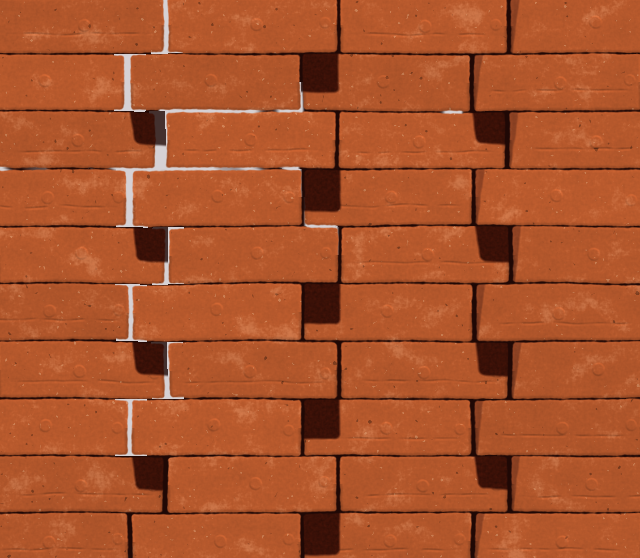
This texture is drawn by a Shadertoy shader. Its source:

```glsl
// Stacked terracotta bricks in running bond, alternate columns set back in shadow, daylight in the gaps.

vec2 hash2(vec2 p) {
    p = vec2(dot(p, vec2(127.1, 311.7)), dot(p, vec2(269.5, 183.3)));
    return fract(sin(p) * 43758.55);
}

// Gradient noise, roughly -0.7 to 0.7
float noise(vec2 p) {
    vec2 i = floor(p), f = p - i;
    vec2 u = f * f * f * (f * (f * 6.0 - 15.0) + 10.0);
    vec2 x = vec2(1, 0), y = vec2(0, 1);
    float a = dot(hash2(i) * 2.0 - 1.0, f);
    float b = dot(hash2(i + x) * 2.0 - 1.0, f - x);
    float c = dot(hash2(i + y) * 2.0 - 1.0, f - y);
    float d = dot(hash2(i + x + y) * 2.0 - 1.0, f - x - y);
    return mix(mix(a, b, u.x), mix(c, d, u.x), u.y);
}

// Rounded corner shared by brick outlines and overhang shadows
float corner(vec2 e, float r) {
    e += r;
    return length(max(e, 0.0)) + min(max(e.x, e.y), 0.0) - r;
}

// Falls from 1 at zero to 0 at the given width
float fade(float width, float x) {
    return 1.0 - smoothstep(0.0, width, abs(x));
}

// Raised ring pressed into the clay, lit from above
float ring(vec2 q, float radius) {
    return fade(0.0028, length(q) - radius) * dot(q, vec2(0.35, -0.9)) / radius;
}

float inside(float a, float b, float x) {
    return smoothstep(a - 0.003, a + 0.003, x) * (1.0 - smoothstep(b - 0.003, b + 0.003, x));
}

// Light seen through the loose joints at the upper left
float daylight(vec2 p, float row, float column, float edgeX) {
    float upright = step(column, 1.5) * step(abs(p.x - edgeX), 0.025) * step(row, 7.5);
    float joint = floor((p.y - 0.0846) / 0.0896 + 0.5);
    float first = inside(0.25, 0.475, p.x) + inside(0.66, 0.725, p.x);
    float second = inside(-0.1, 0.075, p.x) + inside(0.14, 0.47, p.x);
    float level = joint == 1.0 ? first : joint == 2.0 ? second : 0.0;
    float third = joint == 3.0 ? inside(0.475, 0.525, p.x) : 0.0;
    level *= smoothstep(-0.3, 0.0, noise(p * vec2(22, 3)));
    return clamp(max(upright, level + third), 0.0, 1.0);
}

void mainImage(out vec4 fragColor, in vec2 fragCoord) {
    // Width-based units, y running down
    float aa = 1.0 / iResolution.x;
    vec2 p = vec2(fragCoord.x, iResolution.y - fragCoord.y) * aa;

    // Uneven courses and shifted ends
    vec2 w = p;
    w.y += 0.004 * noise(p * vec2(6, 4) + 3.0) + 0.001 * noise(p * vec2(45, 8));
    float row = floor((w.y - 0.0846) / 0.0896) + 1.0;
    float odd = mod(row, 2.0);
    w.x += 0.006 * (hash2(vec2(row, 4)).x - 0.5) + 0.003 * noise(vec2(p.x * 3.0, p.y * 12.0));
    float edgeX = mix(0.2597, 0.2044, odd);
    float column = floor((w.x - edgeX) / 0.2676) + 1.0;
    float recessed = 1.0 - mod(column, 2.0);
    vec2 id = vec2(column, row), rnd = hash2(id + 7.0), rnd2 = hash2(id + 31.0);
    vec2 l = w - vec2(edgeX + (column - 0.5) * 0.2676, 0.0846 + (row - 0.5) * 0.0896);

    // Brick outline with chipped edges, wider opening beside the first column
    float light = daylight(w, row, column, edgeX);
    vec2 q = l;
    q.y += (rnd.x - 0.5) * 0.012 * l.x;
    float gap = 0.0016 + 0.0012 * rnd.y + 0.0012 * step(2.0, column);
    if (column == 0.0 && l.x > 0.0) gap += 0.003 + 0.011 * exp(-(row - 2.0) * (row - 2.0));
    float chip = 0.0016 * noise(p * 75.0) + 0.0008 * noise(p * 190.0);
    float d = corner(abs(q) - vec2(0.1338 - gap, 0.0436 - 0.0012 * light), 0.005) + chip;

    // Clay tone: broad blotches, grain, pale specks and dark pits
    float blotch = noise(p * vec2(17, 26)) + 0.5 * noise(p * 65.0);
    float grain = noise(p * 180.0) + 0.6 * noise(p * 340.0);
    vec3 clay = mix(vec3(0.72, 0.35, 0.175), vec3(0.77, 0.44, 0.27),
                    smoothstep(0.1, 0.65, blotch + 0.3 * grain));
    float shade = 0.98 + 0.06 * (rnd2.x - 0.5) + 0.06 * blotch + 0.06 * grain;
    float speck = noise(p * 150.0 + 40.0);
    clay = mix(clay, vec3(0.83, 0.56, 0.39), 0.7 * smoothstep(0.38, 0.52, speck));
    shade -= 0.3 * smoothstep(0.4, 0.55, noise(p * 110.0 + 80.0));

    // Pressed dimples and a drawn groove
    shade += 0.15 * ring(l - vec2(0.012 * (rnd.x - 0.5), 0.008 * (rnd.y - 0.5)), 0.009);
    shade += 0.12 * step(0.45, rnd2.y) * ring(l - vec2(0.113, 0.006 - 0.01 * rnd.x), 0.008);
    float groove = l.y - 0.019 + 0.008 * rnd.x - 0.005 * noise(vec2(l.x * 18.0, row));
    float run = step(0.4, rnd.y) * (1.0 - smoothstep(0.09, 0.12, abs(l.x)))
              * smoothstep(-0.25, 0.15, noise(vec2(l.x * 35.0, row + column)));
    shade += run * (0.1 * fade(0.003, groove - 0.003) - 0.17 * fade(0.0025, groove));

    // Worn rim: bright upper arris, dark lower one
    shade += smoothstep(-0.006, -0.001, d) * (l.y < 0.0 ? 0.06 : -0.13);
    clay *= shade;

    // Turned side face on the last column
    float side = l.x + 0.1168 + 0.13 * (l.y + 0.045) + 0.002 * noise(p * 50.0);
    clay = mix(clay, vec3(0.52, 0.24, 0.13) * shade,
               0.85 * step(2.5, column) * (1.0 - smoothstep(-0.002, 0.002, side)));

    // Shadow under the overhanging brick of the course above
    float reach = mix(l.x, -l.x, odd);
    float start = mix(0.079 + 0.13 * (l.y + 0.045), 0.075, odd);
    float drop = mix(0.008, 0.019, odd) + 0.007 * (rnd.x - 0.5) + 0.06 * (1.0 - odd) * (l.x - 0.1);
    float overhang = corner(vec2(start - reach, l.y - drop) + 0.0012 * noise(p * 60.0), 0.008);
    float shadow = recessed * step(0.5, row)
                 * (1.0 - smoothstep(-0.0012 - aa, 0.0012 + aa, overhang));
    clay = mix(clay, vec3(0.25, 0.07, 0.03) * (0.9 + 0.25 * grain), shadow);

    // Joints
    vec3 joint = mix(vec3(0.12, 0.03, 0.02), vec3(0.84, 0.82, 0.83), light * (1.0 - 0.8 * shadow));
    vec3 color = mix(clay, joint, smoothstep(-aa, aa, d));
    fragColor = vec4(clamp(color, 0.0, 1.0), 1.0);
}
```
